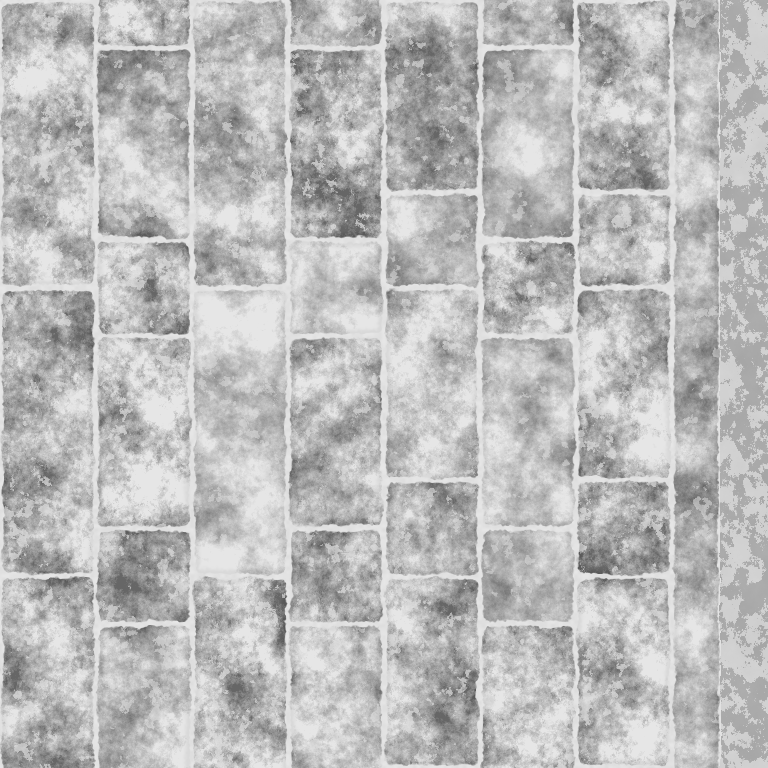
Reproduce this texture procedurally as a Shadertoy shader.

```glsl
// Worn grey stone pavers in eight columns with pale wavy joints and a flaked border strip.

const float COLUMNS = 8.0;
const float JOINT_HALF_WIDTH = 0.028; // in column widths
const float CORNER_RADIUS = 0.06;
const vec3 JOINT_COLOR = vec3(0.885);
const vec3 STRIP_COLOR = vec3(0.665);
const vec3 FLAKE_COLOR = vec3(0.82);

float hash(vec2 p) {
    vec3 q = fract(p.xyx * 0.1031);
    q += dot(q, q.yzx + 33.33);
    return fract((q.x + q.y) * q.z);
}

float noise(vec2 p) {
    vec2 i = floor(p), f = fract(p);
    f = f * f * (3.0 - 2.0 * f);
    return mix(mix(hash(i), hash(i + vec2(1, 0)), f.x),
               mix(hash(i + vec2(0, 1)), hash(i + vec2(1, 1)), f.x), f.y);
}

float fbm(vec2 p, float gain) {
    float sum = 0.0, total = 0.0, weight = 1.0;
    for (int i = 0; i < 6; i++) {
        sum += weight * noise(p);
        total += weight;
        weight *= gain;
        p = mat2(1.6, 1.2, -1.2, 1.6) * p + 17.3;
    }
    return sum / total;
}

float roundedBox(vec2 p, vec2 halfSize, float radius) {
    vec2 q = abs(p) - halfSize + radius;
    return length(max(q, 0.0)) + min(max(q.x, q.y), 0.0) - radius;
}

// Start and end of the paver at depth y; the bond repeats every three column widths.
vec2 paverSpan(float column, float y) {
    if (column > 6.5) return vec2(-5.0, 13.0);
    bool odd = mod(column, 2.0) > 0.5;
    float offset = odd ? 2.5 : (column > 3.5 ? 2.0 : 0.0);
    float shortLength = (odd || column > 3.5) ? 1.0 : 0.0;
    float t = mod(y - offset, 3.0);
    float start = y - t;
    return t < shortLength ? vec2(start, start + shortLength)
                           : vec2(start + shortLength, start + 3.0);
}

// Mottled stone with pale clouds, chalky flecks and dark pits.
float stoneTone(vec2 p, float tone, float roughness) {
    float mottle = fbm(p * 2.2, 0.68) - 0.5;
    float cloud = smoothstep(0.58, 0.95, noise(p * 1.5 + 41.0));
    float grain = fbm(p * 13.0 + 9.0, 0.75) - 0.5;
    float fleckArea = noise(p * 2.7 + 70.0);
    float fleck = smoothstep(0.61, 0.68, fbm(p * 9.0 + 23.0, 0.6) + 0.08 * (fleckArea - 0.5));
    float pit = smoothstep(0.58, 0.70, fbm(p * vec2(10.0, 7.0) + 57.0, 0.7));
    float value = tone + mottle * mix(0.75, 1.1, roughness);
    value += grain * mix(0.22, 0.5, roughness) + cloud * 0.13;
    value = mix(value, 0.87, fleck * mix(0.5, 0.75, roughness));
    value -= pit * 0.13 * roughness;
    return clamp(value, 0.40, 0.90);
}

vec3 flakedStrip(vec2 p) {
    float density = 0.09 * exp(-8.0 * abs(p.x - 7.62)) + 0.12 * (noise(p * 1.2) - 0.5);
    float flakes = smoothstep(0.50, 0.56, fbm(p * vec2(7.0, 6.0), 0.72) + density);
    float dust = 0.05 * (fbm(p * 4.0 + 31.0, 0.6) - 0.5);
    return mix(STRIP_COLOR, FLAKE_COLOR, flakes) + dust;
}

vec3 paving(vec2 p, float pixel) {
    // Wavy joints come from bending the whole layout.
    vec2 bend = vec2(noise(p * 5.0), noise(p * 5.0 + 50.0)) - 0.5;
    vec2 ragged = vec2(noise(p * 19.0 + 12.0), noise(p * 19.0 + 83.0)) - 0.5;
    vec2 q = p + bend * 0.028 + ragged * 0.012;
    if (q.x > 7.5) return flakedStrip(p);

    float column = floor(q.x);
    vec2 span = paverSpan(column, q.y);
    float right = column > 6.5 ? 7.51 : column + 1.0;
    vec2 low = vec2(column, span.x), high = vec2(right, span.y);
    vec2 id = vec2(column + 3.0, floor(span.x * 2.0 + 0.5) + 20.0);

    float roughness = hash(id * 1.7);
    if (column == 6.0 || column == 0.0) roughness = max(roughness, 0.75);
    float tone = mix(0.685, 0.765, hash(id + 8.3)) - 0.035 * roughness;
    if (column > 6.5) tone = 0.66;
    vec2 seed = 30.0 * vec2(hash(id + 2.1), hash(id + 5.7));
    vec3 stone = vec3(stoneTone(p + seed, tone, roughness));

    // Joint width varies along its length, with small chips at the edges.
    float chips = 0.025 * (noise(p * 9.0 + 4.0) - 0.5) + 0.02 * (noise(p * 38.0) - 0.5);
    vec2 halfSize = 0.5 * (high - low) - JOINT_HALF_WIDTH;
    float d = roundedBox(q - 0.5 * (low + high), halfSize, CORNER_RADIUS) + chips;
    stone -= 0.05 * smoothstep(-0.07, -0.01, d);
    vec3 joint = JOINT_COLOR + 0.04 * (noise(p * 25.0) - 0.5);
    return mix(stone, joint, smoothstep(-pixel, pixel, d));
}

void mainImage(out vec4 fragColor, in vec2 fragCoord) {
    vec2 uv = fragCoord / iResolution.xy;
    vec2 p = COLUMNS * vec2(uv.x, 1.0 - uv.y);
    float pixel = COLUMNS / iResolution.y;
    fragColor = vec4(paving(p, pixel), 1.0);
}
```
